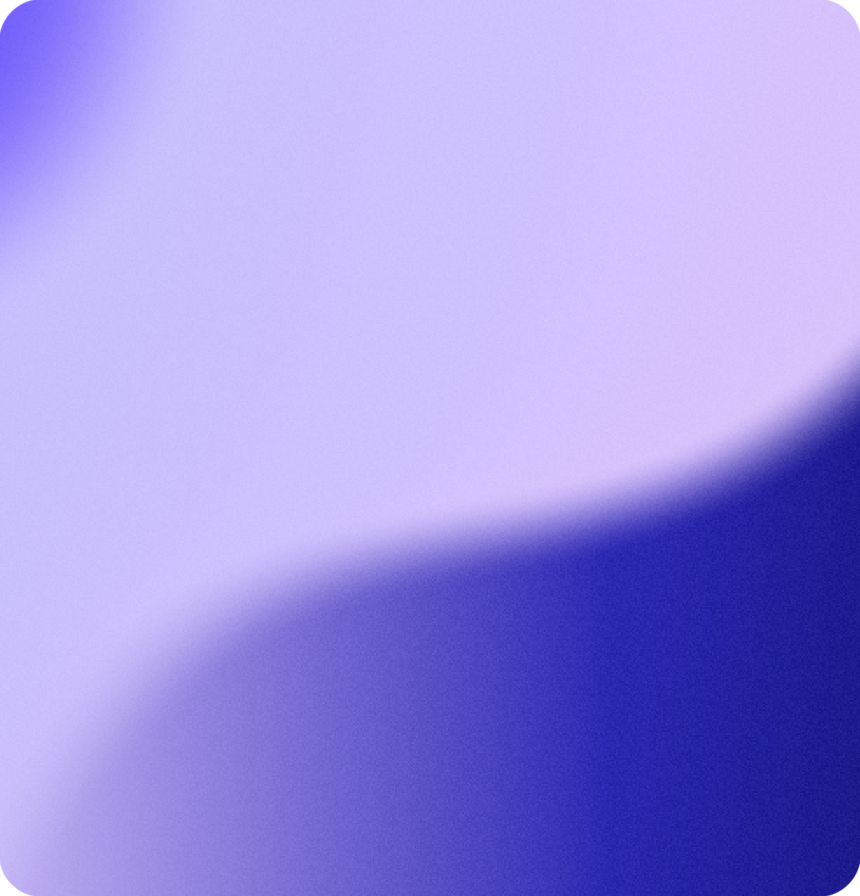
This background is drawn by a Shadertoy shader. Its source:

```glsl
// A soft lavender card with rounded corners: a violet glow in the top left
// and a blurred indigo wave below. Both are distance fields softened with
// smoothstep, coloured by gradients and covered with fine grain.

#define CORNER_RADIUS 0.047
#define WAVE_BLUR 0.052
#define GLOW_CENTER vec2(-0.247, 1.078)
#define GLOW_RADIUS 0.473
#define GRAIN_CELLS 512.0
#define GRAIN_LIGHT 0.011
#define GRAIN_DARK 0.029

const vec3 PERIWINKLE = vec3(0.785, 0.752, 0.995);
const vec3 PINK_LILAC = vec3(0.850, 0.763, 0.988);
const vec3 VIOLET     = vec3(0.450, 0.375, 0.985);
const vec3 MIST       = vec3(0.760, 0.690, 0.955);
const vec3 INDIGO     = vec3(0.175, 0.155, 0.700);
const vec3 NAVY       = vec3(0.110, 0.100, 0.550);

float hash(vec2 p) {
    vec3 q = fract(vec3(p.xyx) * 0.1031);
    q += dot(q, q.yzx + 33.33);
    return fract((q.x + q.y) * q.z);
}

// Signed distance to a box with rounded corners
float roundedBox(vec2 p, vec2 halfSize, float radius) {
    vec2 q = abs(p) - halfSize + radius;
    return length(max(q, 0.0)) + min(max(q.x, q.y), 0.0) - radius;
}

// Approximate distance below the wave, positive inside;
// the cubic bends more strongly on the left half
float waveDepth(vec2 uv) {
    float t = uv.x - 0.54;
    float bend = t < 0.0 ? 1.68 : 1.08;
    float height = 0.395 + t * (0.17 + bend * t * t);
    float slope = 0.17 + 3.0 * bend * t * t;
    return (height - uv.y) / sqrt(1.0 + slope * slope);
}

// Horizontal run from mist through indigo to navy
vec3 waveColor(vec2 uv) {
    vec3 color = mix(MIST, INDIGO, clamp(uv.x / 0.71, 0.0, 1.0));
    float shade = uv.x + 0.12 * (0.25 - uv.y);
    return mix(color, NAVY, smoothstep(0.66, 1.06, shade));
}

void mainImage(out vec4 fragColor, in vec2 fragCoord) {
    vec2 uv = fragCoord / iResolution.xy;
    vec2 p = fragCoord / iResolution.y;
    vec2 halfSize = 0.5 * iResolution.xy / iResolution.y;
    float depth = waveDepth(uv);

    // Light base, pinker to the right and beside the wave
    float pink = 0.85 * smoothstep(0.0, 1.1, uv.x - 0.25 * (uv.y - 0.6));
    pink += 0.3 * exp(-abs(depth) / 0.08);
    vec3 color = mix(PERIWINKLE, PINK_LILAC, min(pink, 1.0));

    // Violet glow, deepening slowly into the top left corner
    float inside = GLOW_RADIUS - length(p - GLOW_CENTER);
    color = mix(color, VIOLET, smoothstep(-0.03, 0.22, inside));

    // Blurred wave, softer towards the left
    float blur = WAVE_BLUR * mix(1.35, 0.95, smoothstep(0.0, 0.5, uv.x));
    float wave = smoothstep(-blur, blur, depth);
    color = mix(color, waveColor(uv), wave);

    // Fine grain, stronger on the dark side
    vec2 cell = floor(p * GRAIN_CELLS);
    float grain = hash(cell) + hash(cell + 71.7) - 1.0;
    color += grain * mix(GRAIN_LIGHT, GRAIN_DARK, wave * smoothstep(0.0, 0.6, uv.x));

    // White outside the rounded card
    float edge = roundedBox(p - halfSize, halfSize, CORNER_RADIUS);
    float pixel = 1.0 / iResolution.y;
    color = mix(color, vec3(1.0), smoothstep(-pixel, pixel, edge - pixel));

    fragColor = vec4(clamp(color, 0.0, 1.0), 1.0);
}
```
